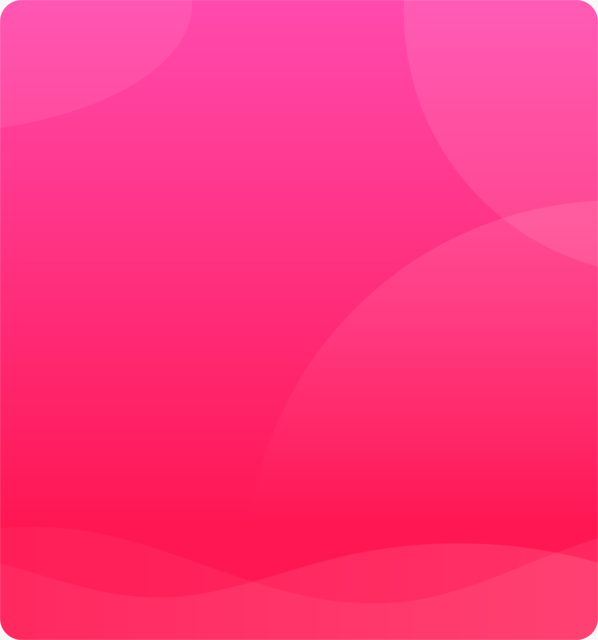
This background is drawn by a WebGL 1 fragment shader. Its source:

```glsl
precision highp float;

uniform vec2 u_resolution;

const float PI = 3.14159265;
const vec3 TOP_PINK = vec3(1.0, 0.29, 0.68);
const vec3 BASE_RED = vec3(1.0, 0.09, 0.325);
const vec3 TINT = vec3(1.0);
const vec3 PAGE = vec3(0.97);

// Coverage of a signed distance, softened over about one pixel
float cover(float dist, float soft) {
  return 1.0 - smoothstep(-soft, soft, dist);
}

float circleDist(vec2 p, vec2 center, float radius) {
  return length(p - center) - radius;
}

// Approximate ellipse distance, scaled by the gradient
float ellipseDist(vec2 p, vec2 center, vec2 radii) {
  vec2 q = (p - center) / radii;
  float k = length(q);
  return k * (k - 1.0) / max(length(q / radii), 0.0001);
}

float roundedBoxDist(vec2 p, vec2 halfSize, float radius) {
  vec2 q = abs(p) - halfSize + radius;
  return length(max(q, 0.0)) + min(max(q.x, q.y), 0.0) - radius;
}

// Wave crest height: a cosine with an optional second harmonic
float waveHeight(float phase, float level, float amplitude, float harmonic) {
  return level + amplitude * cos(phase) + harmonic * cos(2.0 * phase);
}

vec3 tintLayer(vec3 color, float mask, float alpha) {
  return mix(color, TINT, mask * alpha);
}

void main() {
  // Height spans 0 to 1
  vec2 p = gl_FragCoord.xy / u_resolution.y;
  vec2 size = u_resolution / u_resolution.y;
  float soft = 0.8 / u_resolution.y;
  float across = p.x / size.x;

  // Vertical gradient
  vec3 color = mix(BASE_RED, TOP_PINK, smoothstep(0.0, 1.0, 0.0) + clamp((p.y - 0.18) / 0.82, 0.0, 1.0));

  // Upper shapes
  float leftBlob = cover(ellipseDist(p, vec2(-0.130, 0.9935), vec2(0.430, 0.203)), soft);
  float rightDisc = cover(circleDist(p, vec2(1.042, 0.980), 0.411), soft);
  color = tintLayer(color, leftBlob, 0.07);
  color = tintLayer(color, rightDisc, 0.095);

  // Large disc, fading out downwards
  float largeDisc = cover(circleDist(p, vec2(0.9635, 0.109), 0.578), soft);
  color = tintLayer(color, largeDisc, 0.105 * clamp((p.y - 0.19) / 0.44, 0.0, 1.0));

  // Two overlapping waves, brighter towards the right
  float frontPhase = (p.x - 0.716) * PI / 0.469;
  float front = waveHeight(frontPhase, 0.1126, 0.0423, -0.0039);
  float backPhase = (p.x - 0.052 + 0.14 * max(p.x - 0.586, 0.0)) * PI / 0.534;
  float back = waveHeight(backPhase, 0.117, 0.060, 0.0);
  color = tintLayer(color, cover(p.y - back, soft), mix(0.03, 0.075, across));
  color = tintLayer(color, cover(p.y - front, soft), mix(0.045, 0.115, across));

  // Rounded card
  float card = cover(roundedBoxDist(p - 0.5 * size, 0.5 * size, 0.034), soft);
  gl_FragColor = vec4(mix(PAGE, color, card), 1.0);
}
```
